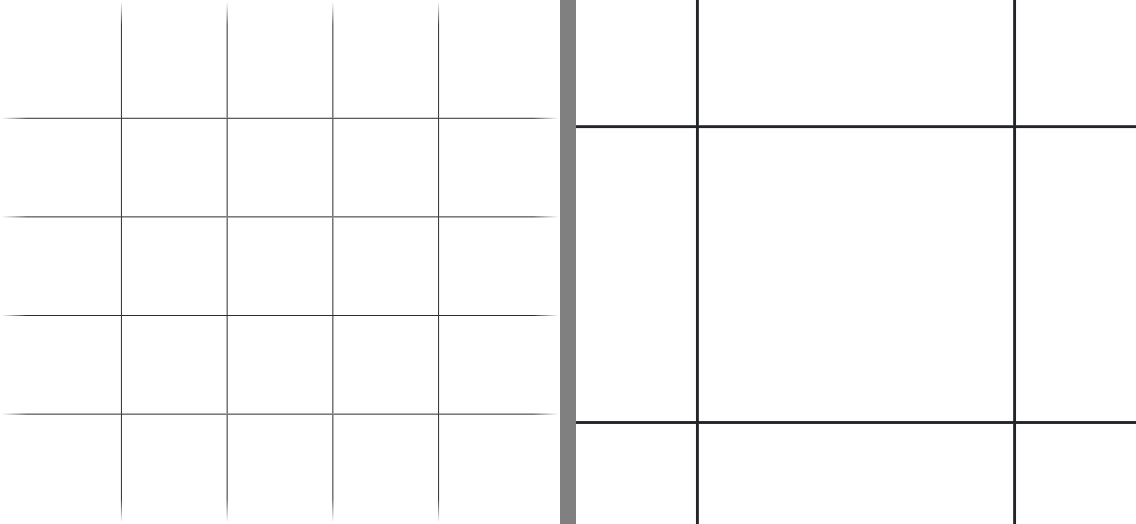
Left: the whole. Right: its middle third, enlarged.
Reproduce this pattern procedurally as a WebGL 1 fragment shader.

```glsl
precision highp float;
// Four by four thin dark rules on white, fading out before the canvas edges.

uniform vec2 u_resolution;

// Share of a pixel covered by a line; all lengths in pixels
vec2 lineCoverage(vec2 offset, float width) {
  vec2 upper = min(offset + 0.5, vec2(0.5 * width));
  vec2 lower = max(offset - 0.5, vec2(-0.5 * width));
  return clamp(upper - lower, 0.0, 1.0);
}

void main() {
  vec2 uv = gl_FragCoord.xy / u_resolution;

  // Offset to the nearest of four rules on each axis
  vec2 pitch = vec2(0.1888, 0.1882);
  vec2 fromCentre = uv - vec2(0.5, 0.492);
  vec2 rule = clamp(floor(fromCentre / pitch) + 0.5, -1.5, 1.5);
  vec2 offset = (fromCentre - rule * pitch) * u_resolution;

  // Rules taper to nothing at both ends, so opposite edges meet in white
  vec2 edgeDistance = min(uv, 1.0 - uv);
  vec2 fade = clamp((edgeDistance - 0.003) / 0.045, 0.0, 1.0);

  // x holds the vertical rules, y the horizontal ones
  vec2 ink = lineCoverage(offset, 0.00183 * u_resolution.y) * fade.yx;
  vec3 color = mix(vec3(1.0), vec3(0.13, 0.14, 0.16), max(ink.x, ink.y));
  gl_FragColor = vec4(color, 1.0);
}
```
